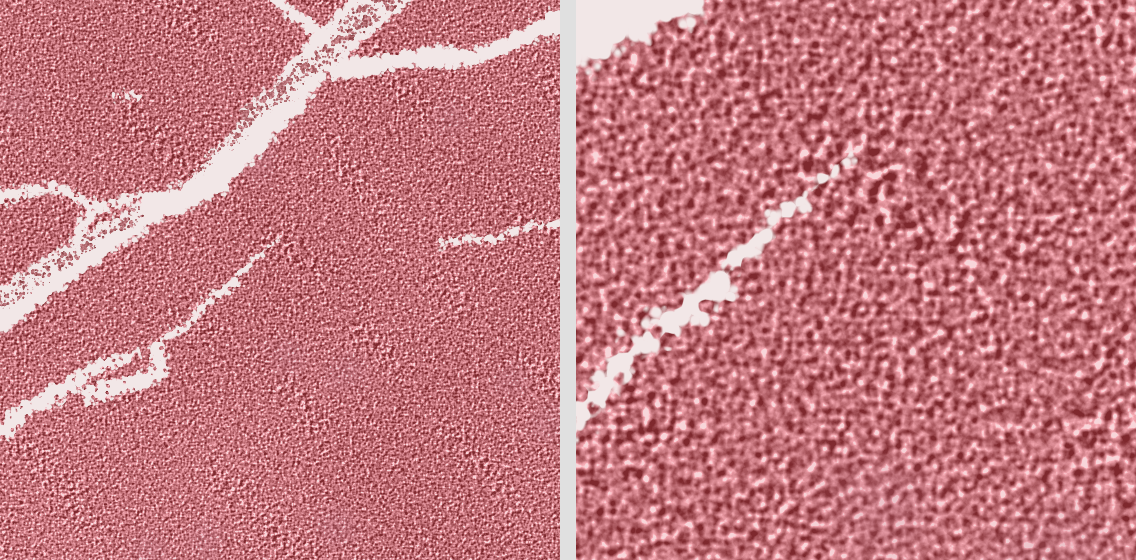
Left: the whole. Right: its middle third, enlarged.
Reproduce this texture procedurally as a WebGL 2 fragment shader.

```glsl
#version 300 es
precision highp float;
// Grainy rose-stained tissue sheet, split by pale branching tears.
uniform vec2 u_resolution;
out vec4 fragColor;

vec2 hash2(vec2 p) {
  return fract(sin(vec2(dot(p, vec2(127.1, 311.7)), dot(p, vec2(269.5, 183.3)))) * 43758.5);
}

// Distance to the nearest jittered cell point
float cells(vec2 p) {
  vec2 base = floor(p), f = p - base;
  float nearest = 1.5;
  for (int y = -1; y <= 1; y++)
    for (int x = -1; x <= 1; x++) {
      vec2 o = vec2(x, y);
      nearest = min(nearest, length(o + hash2(base + o) - f));
    }
  return nearest;
}

// Side-lit relief of the cells, centred on zero
float relief(vec2 p) {
  vec2 lightDir = vec2(0.3, -0.2);
  return cells(p + lightDir) - cells(p - lightDir);
}

// Undirected grain from two unrelated cell layers, centred on zero
float grain(vec2 p) {
  return cells(p + 17.0) - cells(mat2(0.8, 0.6, -0.6, 0.8) * p + 53.0);
}

// Signed distance to a tapered stroke
float tear(vec2 p, vec2 a, vec2 b, float wa, float wb) {
  vec2 ab = b - a;
  float t = clamp(dot(p - a, ab) / dot(ab, ab), 0.0, 1.0);
  return length(p - a - ab * t) - mix(wa, wb, t);
}

// Wide tear and its solid upper right arm
float mainTear(vec2 p) {
  float d = tear(p, vec2(-0.03, 0.43), vec2(0.23, 0.60), 0.040, 0.023);
  d = min(d, tear(p, vec2(0.23, 0.60), vec2(0.38, 0.68), 0.019, 0.029));
  d = min(d, tear(p, vec2(0.38, 0.68), vec2(0.58, 0.91), 0.032, 0.036));
  d = min(d, tear(p, vec2(0.58, 0.91), vec2(0.72, 1.03), 0.036, 0.032));
  d = min(d, tear(p, vec2(0.60, 0.88), vec2(0.87, 0.905), 0.018, 0.013));
  return min(d, tear(p, vec2(0.87, 0.905), vec2(1.02, 0.97), 0.013, 0.020));
}

float sideTears(vec2 p) {
  // Left and top arms
  float d = tear(p, vec2(-0.02, 0.65), vec2(0.10, 0.66), 0.011, 0.009);
  d = min(d, tear(p, vec2(0.10, 0.66), vec2(0.19, 0.63), 0.009, 0.007));
  d = min(d, tear(p, vec2(0.18, 0.63), vec2(0.30, 0.655), 0.009, 0.006));
  d = min(d, tear(p, vec2(0.17, 0.63), vec2(0.13, 0.54), 0.009, 0.012));
  d = min(d, tear(p, vec2(0.48, 1.01), vec2(0.57, 0.94), 0.010, 0.014));
  // Lower tear with its loop
  d = min(d, tear(p, vec2(-0.02, 0.225), vec2(0.10, 0.295), 0.014, 0.019));
  d = min(d, tear(p, vec2(0.10, 0.295), vec2(0.25, 0.38), 0.014, 0.006));
  d = min(d, tear(p, vec2(0.15, 0.295), vec2(0.28, 0.33), 0.011, 0.018));
  d = min(d, tear(p, vec2(0.28, 0.33), vec2(0.28, 0.38), 0.017, 0.009));
  d = min(d, tear(p, vec2(0.28, 0.38), vec2(0.40, 0.48), 0.004, 0.008));
  d = min(d, tear(p, vec2(0.40, 0.48), vec2(0.51, 0.58), 0.008, -0.002));
  // Hairline splits
  d = min(d, tear(p, vec2(0.79, 0.56), vec2(1.01, 0.605), 0.005, 0.005));
  return min(d, tear(p, vec2(0.20, 0.832), vec2(0.25, 0.824), 0.001, 0.003));
}

// Strands of loose fragments lying in the main tear
float debrisStrand(vec2 p) {
  float d = tear(p, vec2(0.32, 0.69), vec2(0.58, 0.90), 0.010, 0.016);
  d = min(d, tear(p, vec2(0.01, 0.47), vec2(0.24, 0.62), 0.012, 0.008));
  return min(d, tear(p, vec2(0.61, 0.93), vec2(0.71, 1.02), 0.020, 0.020));
}

void main() {
  vec2 p = gl_FragCoord.xy / u_resolution;
  vec2 wobble = 0.005 * sin(p.yx * vec2(47.0, 39.0) + 2.0 * sin(p * 31.0));
  vec2 q = p + wobble;

  // Fine grain, coarser along broken diagonal bands
  float band = 0.5 + 0.5 * cos(24.0 * (p.x + p.y) + 0.6 * sin(p.x * 9.0));
  float patches = 0.5 + 0.5 * sin(p.x * 17.0 - p.y * 11.0 + 2.0 * sin(p.y * 7.0));
  float rough = smoothstep(0.6, 1.0, band) * smoothstep(0.1, 0.8, patches);
  float tone = 2.7 * relief(p * 170.0) + 1.9 * relief(p.yx * 230.0 + 7.0);
  tone += 2.9 * grain(p * 155.0) + rough * 3.6 * relief(p * 105.0 + 31.0);

  // Broad light and dark drift
  tone += 0.07 * sin(p.x * 13.0 + 2.0 * sin(p.y * 9.0));
  tone += 0.25 * (1.0 - smoothstep(0.1, 0.45, length(p - vec2(0.22, 0.05))));

  vec3 tissue = vec3(0.755, 0.437, 0.467) + clamp(tone, -2.5, 2.5) * vec3(0.105, 0.112, 0.116);
  tissue = mix(tissue, vec3(0.96, 0.86, 0.87), 0.85 * smoothstep(1.7, 2.8, tone));

  // Faint lilac patches
  float lilac = 1.0 - smoothstep(0.03, 0.2, cells(q * 3.6 + 4.0));
  tissue = mix(tissue, vec3(0.76, 0.50, 0.57), 0.2 * lilac);

  // Ragged tears, frayed and bridged where they are narrow
  float ragged = 0.016 * (cells(p * 62.0) - 0.5) + 0.010 * (cells(p * 140.0) - 0.5);
  float bridges = 0.010 * (1.0 - smoothstep(0.1, 0.4, cells(p * 65.0 + 23.0)));
  float gap = min(mainTear(q), sideTears(q) + bridges) + ragged;
  float open = 1.0 - smoothstep(-0.003, 0.0025, gap);

  // Uneven flecks left inside the main tear
  float strand = 1.0 - smoothstep(-0.006, 0.020, debrisStrand(q));
  float clump = 0.07 * sin(p.x * 83.0 + 3.0 * sin(p.y * 57.0));
  float fleck = 0.5 * cells(p * 72.0 + 50.0) + 0.5 * cells(p * 150.0 + 90.0);
  float limit = 0.47 * strand + clump - 0.03;
  float fragment = step(0.01, strand) * (1.0 - smoothstep(limit - 0.08, limit + 0.06, fleck));
  vec3 debris = mix(tissue, vec3(0.64, 0.42, 0.43), 0.4);
  vec3 pale = vec3(0.95, 0.905, 0.905);
  vec3 color = mix(tissue, mix(pale, debris, fragment), open);

  fragColor = vec4(clamp(color, 0.0, 1.0), 1.0);
}
```
